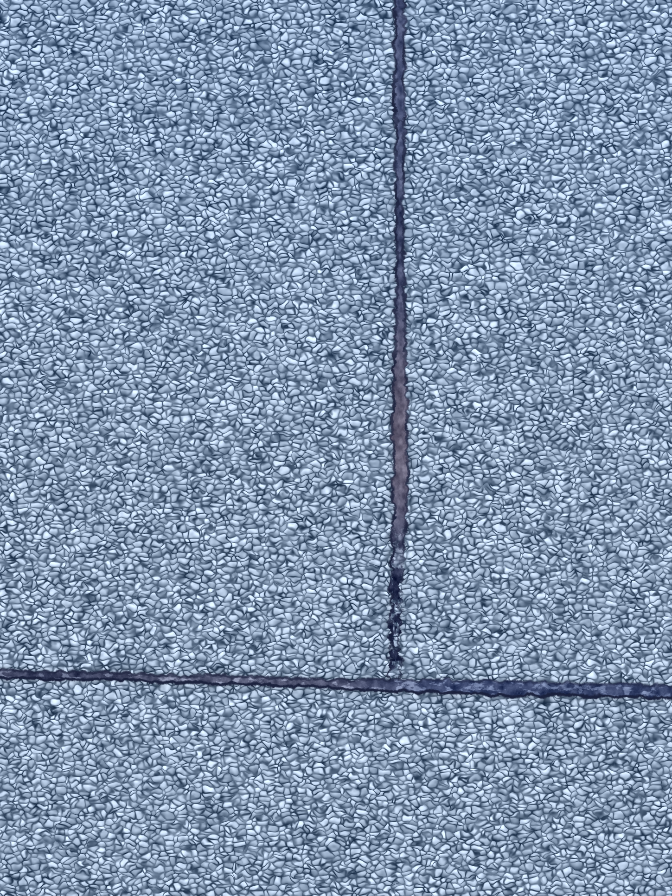
Reproduce this texture procedurally as a Shadertoy shader.

```glsl
// Blue-grey mineral roofing felt with one upright and one level sealed joint.

const vec3 NAVY = vec3(0.11, 0.14, 0.26);

vec2 hash22(vec2 p) {
    vec3 q = fract(vec3(p.xyx) * vec3(0.1031, 0.1030, 0.0973));
    q += dot(q, q.yzx + 33.33);
    return fract((q.xx + q.yz) * q.zy);
}

float valueNoise(vec2 p) {
    vec2 cell = floor(p), f = fract(p);
    f = f * f * (3.0 - 2.0 * f);
    float low = mix(hash22(cell).x, hash22(cell + vec2(1, 0)).x, f.x);
    float high = mix(hash22(cell + vec2(0, 1)).x, hash22(cell + vec2(1, 1)).x, f.x);
    return mix(low, high, f.y);
}

float fbm(vec2 p) {
    float sum = 0.0, weight = 0.5;
    for (int i = 0; i < 4; i++) {
        sum += weight * valueNoise(p);
        p = p * 2.03 + 17.3;
        weight *= 0.5;
    }
    return sum / 0.9375;
}

float bump(float x, float centre, float radius) {
    float t = (x - centre) / radius;
    return exp(-t * t);
}

// Nearest grain: x = gap to the neighbour, y = random tone, z = height, w = centre distance.
vec4 grainCell(vec2 p) {
    vec2 base = floor(p);
    float nearest = 9.0, second = 9.0, tone = 0.0, lift = 0.0;
    for (int j = -1; j <= 1; j++) {
        for (int i = -1; i <= 1; i++) {
            vec2 id = base + vec2(i, j);
            vec2 delta = p - id - 0.5 - 0.84 * (hash22(id + 50.0) - 0.5);
            float dist = length(delta);
            if (dist < nearest) {
                second = nearest;
                nearest = dist;
                tone = hash22(id + 311.0).y;
                lift = delta.y;
            } else {
                second = min(second, dist);
            }
        }
    }
    return vec4(second - nearest, tone, lift, nearest);
}

// Small domed granules, pale on top and sunk in soft shade below.
vec3 granules(vec2 p) {
    vec2 warp = vec2(valueNoise(p * 140.0), valueNoise(p * 140.0 + 40.0)) - 0.5;
    vec2 slant = vec2(p.x + 0.25 * p.y, p.y - 0.12 * p.x);
    vec4 grain = grainCell(slant * vec2(116.0, 170.0) + warp * 0.9);
    float stone = 0.62 + 0.26 * (grain.y - 0.5) + 0.28 * clamp(grain.z, -0.6, 0.6);
    stone += 0.10 - 0.35 * grain.w * grain.w;
    float gapTone = 0.12 + 0.32 * valueNoise(p * vec2(150.0, 190.0) + 5.0);
    float opening = valueNoise(p * vec2(120.0, 170.0) + 70.0);
    float body = smoothstep(-0.16 + 0.2 * opening, 0.34 + 0.22 * opening, grain.x);
    float tone = mix(gapTone, stone, body);
    tone += 0.14 * (valueNoise(p * vec2(230.0, 290.0)) - 0.5);
    tone += 0.025 * (fbm(p * 6.0) - 0.5);
    float cool = smoothstep(0.4, 1.0, p.y);
    return vec3(tone) + vec3(0.0, 0.078, 0.178) + cool * vec3(-0.018, -0.006, 0.01);
}

// Lays a ragged sealed strip; rims gives the darkness at its negative and positive sides.
vec3 sealJoint(vec3 color, float offset, float halfWidth, vec3 fill, vec2 rims, float soft) {
    float dist = abs(offset) - halfWidth;
    float rim = offset < 0.0 ? rims.x : rims.y;
    color *= 1.0 - 0.25 * rim * exp(-max(dist, 0.0) / 0.003);
    color = mix(color, fill, 1.0 - smoothstep(-soft, soft, dist));
    float line = 1.0 - smoothstep(0.0005, 0.0018 + soft, abs(dist + 0.0006));
    return mix(color, NAVY * 0.9, line * rim);
}

vec3 uprightJoint(vec3 color, vec2 p, float soft) {
    float ragged = fbm(p * vec2(130.0, 170.0)) - 0.5;
    float lower = 1.0 - smoothstep(0.33, 0.45, p.y);
    float centre = 0.4466 - 0.0055 * lower + 0.002 * (fbm(vec2(p.y * 18.0, 3.0)) - 0.5);
    float swell = bump(p.y, 0.50, 0.10);
    float halfWidth = 0.0056 + 0.0034 * swell - 0.0016 * bump(p.y, 0.75, 0.07);
    halfWidth += (0.008 + 0.006 * lower) * ragged;

    // Bluish at the top, dusty mauve in the swollen part, broken and dark below.
    vec3 fill = mix(vec3(0.30, 0.34, 0.48), vec3(0.40, 0.385, 0.47), bump(p.y, 0.51, 0.14));
    fill = mix(fill, NAVY, 0.4 * bump(p.y, 0.75, 0.06));
    float scrape = smoothstep(0.46, 0.66, fbm(p * vec2(140.0, 100.0)));
    fill = mix(fill, mix(NAVY, color, scrape), lower * 0.9);
    fill += 0.38 * (fbm(p * vec2(170.0, 130.0) + 9.0) - 0.5);
    float broken = valueNoise(vec2(p.y * 90.0, 8.0));
    vec2 rims = vec2(0.95 - 0.4 * broken, 0.25 + 0.6 * broken);
    return sealJoint(color, p.x - centre, halfWidth, fill, rims, soft);
}

vec3 levelJoint(vec3 color, vec2 p, float centre, float soft) {
    float ragged = fbm(p * vec2(120.0, 100.0) + 21.0) - 0.5;
    float right = smoothstep(0.34, 0.52, p.x);
    float halfWidth = 0.0046 + 0.0032 * right + 0.007 * ragged;
    vec3 fill = mix(vec3(0.32, 0.34, 0.45), vec3(0.21, 0.26, 0.41), right);
    fill = mix(fill, NAVY, 0.6 * bump(p.x, 0.06, 0.07));
    float glint = smoothstep(0.52, 0.72, fbm(p * vec2(110.0, 190.0)));
    fill += 0.34 * (fbm(p * 150.0) - 0.5) + glint * vec3(0.24, 0.25, 0.25);
    vec2 rims = vec2(0.95, 0.65 - 0.2 * right);
    return sealJoint(color, p.y - centre, halfWidth, fill, rims, soft);
}

void mainImage(out vec4 fragColor, in vec2 fragCoord) {
    vec2 p = fragCoord / iResolution.y;
    float soft = max(0.0008, 0.7 / iResolution.y);
    float levelY = 0.2480 - 0.028 * p.x + 0.003 * (fbm(vec2(p.x * 16.0, 5.0)) - 0.5);

    vec3 color = granules(p);
    float above = smoothstep(-soft, soft, p.y - levelY);
    color = mix(color, uprightJoint(color, p, soft), above);
    color = levelJoint(color, p, levelY, soft);
    fragColor = vec4(clamp(color, 0.0, 1.0), 1.0);
}
```
